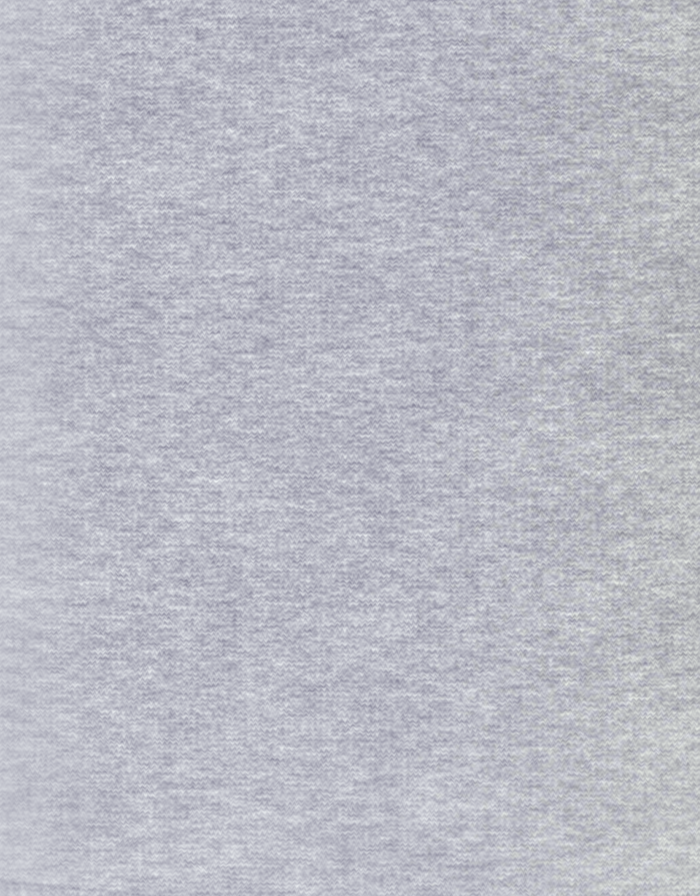
Give the GLSL for this texture, as a WebGL 2 fragment shader.

```glsl
#version 300 es
precision highp float;
// Heathered grey jersey knit: soft V-shaped stitches under short horizontal
// streaks of dark and pale fibre. Layers of stretched gradient noise set the
// tone, over broad uneven daylight; a ribbed hem shows in the lower left corner.
uniform vec2 u_resolution;
out vec4 fragColor;

const float TAU = 6.2831853;

// Lengths are fractions of the canvas height, frequencies are per height
const vec3 DARK_YARN = vec3(0.600, 0.598, 0.664);
const vec3 PALE_YARN = vec3(0.800, 0.808, 0.838);
const vec3 WARM_CAST = vec3(0.002, 0.006, -0.028);
const float DARK_TONE = 0.60;
const float PALE_TONE = 0.80;
const float MEAN_TONE = 0.730;

const float WALES = 166.0;
const float COURSES = 180.0;
const float STITCH_DEPTH = 0.045;
const float STITCH_WOBBLE = 0.0036;

const vec2 CLOUD_FREQ = vec2(6.0, 13.0);
const vec2 STREAK_FREQ = vec2(22.0, 80.0);
const vec2 FIBRE_FREQ = vec2(56.0, 160.0);
const vec2 GRAIN_FREQ = vec2(170.0, 235.0);
const float CLOUD_DEPTH = 0.040;
const float STREAK_DEPTH = 0.070;
const float FIBRE_DEPTH = 0.105;
const float GRAIN_DEPTH = 0.125;

// Unit gradient at a lattice point
vec2 latticeGradient(ivec2 cell, uint seed) {
    uint h = uint(cell.x) * 1597u ^ uint(cell.y) * 51749u ^ seed * 7919u;
    h = (h ^ (h >> 15)) * 73244475u;
    h = (h ^ (h >> 13)) * 73244475u;
    h ^= h >> 16;
    float angle = TAU * float(h & 65535u) / 65536.0;
    return vec2(cos(angle), sin(angle));
}

float gradientNoise(vec2 p, uint seed) {
    ivec2 cell = ivec2(floor(p));
    vec2 f = fract(p);
    vec2 w = f * f * f * (f * (f * 6.0 - 15.0) + 10.0);
    float a = dot(latticeGradient(cell, seed), f);
    float b = dot(latticeGradient(cell + ivec2(1, 0), seed), f - vec2(1, 0));
    float c = dot(latticeGradient(cell + ivec2(0, 1), seed), f - vec2(0, 1));
    float d = dot(latticeGradient(cell + ivec2(1, 1), seed), f - vec2(1, 1));
    return mix(mix(a, b, w.x), mix(c, d, w.x), w.y);
}

// Relief of the V stitches, about -1 to 1; fades when too fine to resolve
float knit(vec2 p) {
    vec2 drift = vec2(gradientNoise(p * 50.0, 1u), gradientNoise(p * 62.0, 2u));
    float strength = 1.0 + 0.9 * gradientNoise(p * vec2(40.0, 70.0), 8u);
    p += STITCH_WOBBLE * drift;
    float wale = cos(TAU * WALES * p.x);
    float course = cos(TAU * COURSES * p.y + 1.4 * wale);
    float resolved = 1.0 - smoothstep(0.38, 0.65, COURSES / u_resolution.y);
    return (0.72 * course + 0.30 * wale) * strength * resolved;
}

// Tone of the mixed fibres, from broad clouds down to single strands
float heather(vec2 p, float focus) {
    float tone = CLOUD_DEPTH * gradientNoise(p * CLOUD_FREQ, 3u);
    tone += STREAK_DEPTH * gradientNoise(p * STREAK_FREQ, 4u);
    tone += FIBRE_DEPTH * focus * gradientNoise(p * FIBRE_FREQ, 5u);
    tone += GRAIN_DEPTH * focus * gradientNoise(p * GRAIN_FREQ, 6u);
    return tone;
}

// Broad light: bright left edge and foot, shade in the upper right
float daylight(vec2 uv) {
    float leftGlow = 0.030 * (1.0 - smoothstep(0.0, 0.16, uv.x));
    float footGlow = 0.016 * (1.0 - smoothstep(0.0, 0.38, uv.y));
    vec2 q = (uv - vec2(0.74, 0.78)) / vec2(0.42, 0.34);
    return leftGlow + footGlow - 0.020 * exp(-dot(q, q));
}

void main() {
    vec2 uv = gl_FragCoord.xy / u_resolution;
    vec2 p = gl_FragCoord.xy / u_resolution.y;

    // The cloth sags a little, so its courses bow
    vec2 cloth = p + vec2(0.0, 0.008 * sin(2.6 * p.x + 1.5 * p.y));

    // Left edge and foot lie slightly out of focus
    float focus = mix(0.55, 1.0, smoothstep(0.0, 0.18, uv.x));
    focus *= mix(0.78, 1.0, smoothstep(0.0, 0.35, uv.y));

    float tone = MEAN_TONE + daylight(uv) + heather(cloth, focus);
    tone += STITCH_DEPTH * focus * knit(cloth);

    // Ribbed hem below a dark seam
    float seam = p.y - 0.017 + 0.10 * p.x;
    float hem = 1.0 - smoothstep(-0.003, 0.001, seam);
    float ribs = 0.022 * cos(TAU * 75.0 * (p.x + 0.2 * p.y));
    tone += hem * (ribs - 0.02) - 0.06 * exp(-pow(seam / 0.0025, 2.0));

    vec3 colour = mix(DARK_YARN, PALE_YARN, (tone - DARK_TONE) / (PALE_TONE - DARK_TONE));

    // Neutral cast toward the right, broken up by fine speckle
    float speckle = gradientNoise(p * vec2(95.0, 120.0), 7u);
    float warmth = smoothstep(0.70, 1.0, uv.x + 0.45 * speckle);
    fragColor = vec4(clamp(colour + WARM_CAST * warmth, 0.0, 1.0), 1.0);
}
```
